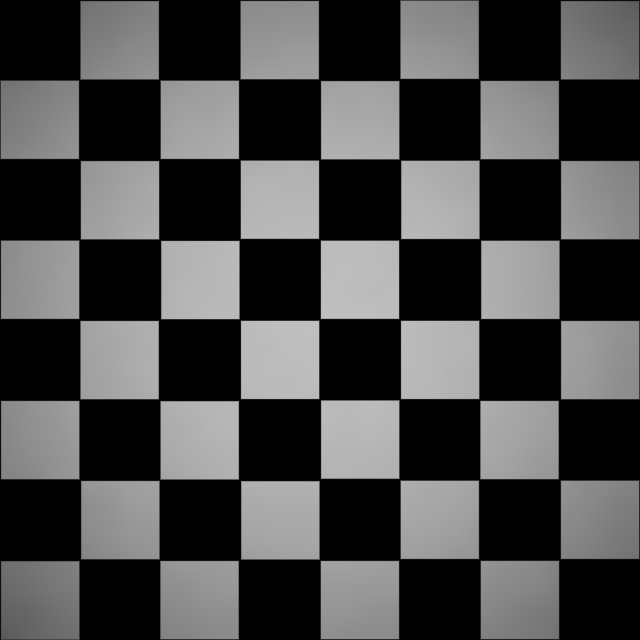
Write a WebGL 1 fragment shader that draws this pattern.

```glsl
precision highp float;

uniform vec2 u_resolution;

const float CELLS = 8.0;
const float CLOUDS = 24.0;
const vec3 BLACK = vec3(0.0);
const vec3 RIM = vec3(0.18, 0.16, 0.18);

float hash(vec2 p) {
  vec3 q = fract(vec3(p.xyx) * 0.1031);
  q += dot(q, q.yzx + 33.33);
  return fract((q.x + q.y) * q.z);
}

// Value noise that wraps after a whole number of lattice cells
float wrappedNoise(vec2 p, float period) {
  vec2 cell = floor(p);
  vec2 f = fract(p);
  f = f * f * (3.0 - 2.0 * f);
  vec2 a = mod(cell, period);
  vec2 b = mod(cell + 1.0, period);
  float low = mix(hash(a), hash(vec2(b.x, a.y)), f.x);
  float high = mix(hash(vec2(a.x, b.y)), hash(b), f.x);
  return mix(low, high, f.y);
}

float boxDistance(vec2 p, vec2 halfSize) {
  vec2 d = abs(p) - halfSize;
  return length(max(d, 0.0)) + min(max(d.x, d.y), 0.0);
}

float coverage(float dist, float softness) {
  return 1.0 - smoothstep(-softness, softness, dist);
}

// Radial falloff, rounded at the borders so that it repeats smoothly
float lighting(vec2 uv, float centre, float falloff, float rounding) {
  vec2 toBorder = 0.5 - abs(uv - 0.5);
  vec2 d = 0.5 - sqrt(toBorder * toBorder + rounding * rounding);
  return centre - falloff * dot(d, d);
}

// Signed distance to a light square with a slightly uneven position
float squareDistance(vec2 local, vec2 cell, float inset, float jitter) {
  vec2 shift = vec2(hash(cell + 11.0), hash(cell + 47.0)) - 0.5;
  return boxDistance(local - shift * jitter, vec2(0.5 / CELLS - inset));
}

void main() {
  vec2 uv = gl_FragCoord.xy / u_resolution;
  float softness = 0.7 / min(u_resolution.x, u_resolution.y);

  // Checkerboard cells
  vec2 cell = floor(uv * CELLS);
  vec2 local = (fract(uv * CELLS) - 0.5) / CELLS;
  float isLight = 1.0 - mod(cell.x + cell.y, 2.0);
  float dist = squareDistance(local, cell, 0.0007, 0.0014);

  // Grey paint with a vignette and faint mottling
  float grey = lighting(uv, 0.745, 0.82, 0.02);
  grey += 0.012 * (wrappedNoise(uv * CLOUDS, CLOUDS) - 0.5);
  grey += 0.008 * (hash(cell) - 0.5);

  // Dark rim, then the light face
  vec3 color = mix(BLACK, RIM, isLight * coverage(dist, softness));
  color = mix(color, vec3(grey), isLight * coverage(dist + 0.0008, softness));
  gl_FragColor = vec4(color, 1.0);
}
```
